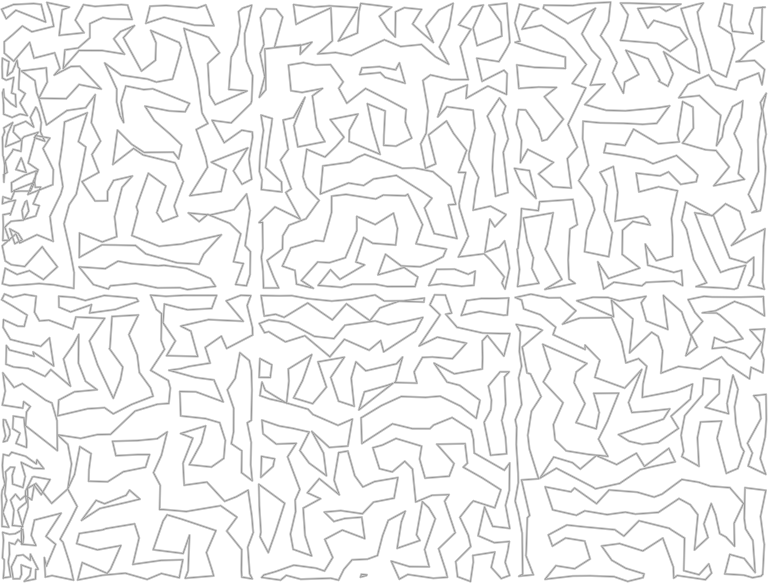
Write a Shadertoy shader that draws this pattern.

```glsl
float hash(vec2 p, float seed) {
    return fract(sin(dot(p, vec2(127.1, 311.7)) + seed * 74.7) * 43758.545);
}

float segmentDistance(vec2 p, vec2 a, vec2 b) {
    vec2 ab = b - a, ap = p - a;
    return length(ap - ab * clamp(dot(ap, ab) / max(dot(ab, ab), 1e-8), 0.0, 1.0));
}

// Maze nodes dig towards the tile centre along a random axis, a few dig anywhere
bool digs(vec2 node, vec2 dir, vec2 count, float seed) {
    float h = hash(node, seed);
    vec2 inward = 1.0 - 2.0 * step(count * 0.5, node);
    vec2 choice = fract(h * 16.0) < 0.5 ? vec2(inward.x, 0) : vec2(0, inward.y);
    if (h < 0.12) choice = fract(h * 90.0) < 0.5 ? -choice : choice;
    return dot(dir, choice) > 0.5;
}

// Left margins hold a finer maze
bool inFineZone(vec2 u, vec2 tile) {
    vec2 band = tile.y > 0.5 ? vec2(0.16, 0.8) : vec2(0.0, 0.52);
    float reach = 0.15 + 0.05 * sin(u.y * 23.0 + tile.y);
    return tile.x < 0.5 && u.x < reach && u.y > band.x && u.y < band.y;
}

bool isOpen(vec2 cell, vec2 count, vec2 tile, bool fine, float seed) {
    if (any(lessThan(cell, vec2(0.0))) || any(greaterThanEqual(cell, count))) return false;
    if (inFineZone((cell + 0.5) / count, tile) != fine) return false;
    vec2 parity = mod(cell, 2.0);
    if (parity.x == parity.y) return parity.x < 0.5;
    return digs(cell - parity, parity, count, seed) || digs(cell + parity, -parity, count, seed);
}

// Swirls the lattice and crowds it towards the outer sides
vec2 bend(vec2 v, vec2 tile) {
    float side = 1.0 - tile.x;
    vec2 swirl = vec2(0.035, -0.035) * sin(8.5 * v.yx + tile * 2.3 + vec2(0.4, 1.9));
    return (vec2(0.05 * side, -0.03 * abs(side)) + swirl) * sin(3.14159 * v);
}

// Jittered lattice corner, folded back inside its tile
vec2 corner(vec2 id, vec2 count, vec2 tile, float seed) {
    vec2 jitter = vec2(hash(id, seed + 3.0), hash(id, seed + 5.0)) - 0.5;
    vec2 v = (id + 1.12 * jitter) / count;
    v = max(v, 0.008 + 0.6 * (0.008 - v));
    v = min(v, 0.992 + 0.6 * (0.992 - v));
    return v - bend(v, tile);
}

// Distance to the outline between open and closed cells
float mazeDistance(vec2 u, vec2 count, vec2 tile, vec2 size, bool fine) {
    float seed = tile.x * 2.0 + tile.y * 9.0 + (fine ? 31.0 : 1.0);
    vec2 base = floor((u + bend(u + bend(u, tile), tile)) * count);
    float d = 1.0;
    for (int y = -2; y <= 2; y++)
    for (int x = -2; x <= 2; x++) {
        vec2 id = base + vec2(x, y);
        vec2 a = corner(id, count, tile, seed) * size;
        bool here = isOpen(id, count, tile, fine, seed);
        for (int k = 0; k < 2; k++) {
            vec2 along = k == 0 ? vec2(1, 0) : vec2(0, 1);
            if (here != isOpen(id - along.yx, count, tile, fine, seed)) {
                vec2 b = corner(id + along, count, tile, seed) * size;
                d = min(d, segmentDistance(u * size, a, b));
            }
        }
    }
    return d;
}

void mainImage(out vec4 fragColor, in vec2 fragCoord) {
    // Three by two tiles, each with its own maze
    vec2 grid = fragCoord / iResolution.xy * vec2(3, 2);
    vec2 tile = floor(grid), u = fract(grid);
    vec2 size = vec2(iResolution.x / iResolution.y / 3.0, 0.5);

    float d = mazeDistance(u, vec2(15, 17), tile, size, false);
    if (tile.x < 0.5 && u.x < 0.3)
        d = min(d, mazeDistance(u, vec2(29, 33), tile, size, true));

    // Thin hairline on white
    float halfWidth = max(0.0028, 1.0 / iResolution.y);
    float ink = 0.41 * clamp(1.0 - d / halfWidth, 0.0, 1.0);
    fragColor = vec4(vec3(1.0 - ink), 1.0);
}
```
